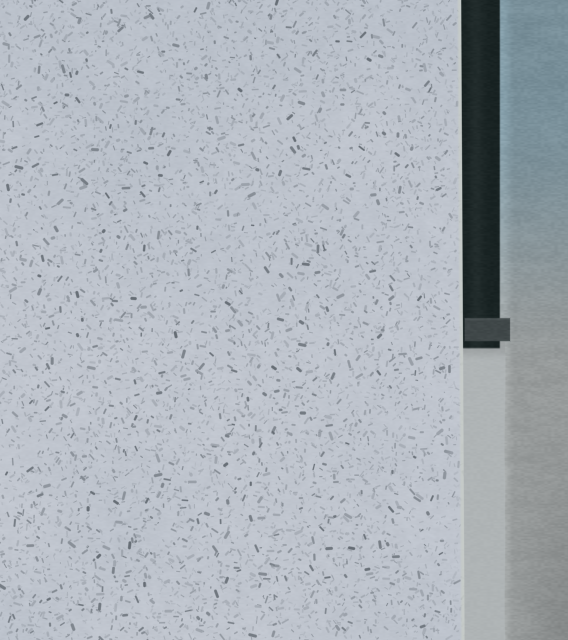
Give the GLSL for this texture, as a WebGL 1 fragment shader.

```glsl
precision highp float;
uniform vec2 u_resolution;

// Layout, in fractions of the canvas
const float ASPECT = 0.887;
const float EDGE_TOP = 0.812;
const float EDGE_BOTTOM = 0.818;
const float POST_RIGHT = 0.880;
const float POST_BASE = 0.456;
const float STRIP_RIGHT = 0.889;
const vec2 CLAMP_MIN = vec2(0.818, 0.467);
const vec2 CLAMP_MAX = vec2(0.898, 0.503);

// Colours
const vec3 PANEL_COOL = vec3(0.715, 0.745, 0.785);
const vec3 PANEL_PALE = vec3(0.760, 0.780, 0.815);
const vec3 FLECK = vec3(0.36, 0.39, 0.42);
const vec3 RIM = vec3(0.78, 0.80, 0.78);
const vec3 POST = vec3(0.095, 0.135, 0.135);
const vec3 CLAMP = vec3(0.25, 0.28, 0.285);
const vec3 STRIP = vec3(0.685, 0.705, 0.710);
const vec3 WALL_TOP = vec3(0.47, 0.56, 0.60);
const vec3 WALL_LOW = vec3(0.59, 0.605, 0.605);

// Fleck layers
const float FLECK_CELLS = 52.0;
const float FLECK_AMOUNT = 0.60;

float hash(vec2 p) {
  vec3 q = fract(vec3(p.xyx) * 0.1031);
  q += dot(q, q.yzx + 33.33);
  return fract((q.x + q.y) * q.z);
}

float noise(vec2 p) {
  vec2 i = floor(p);
  vec2 f = fract(p);
  f = f * f * (3.0 - 2.0 * f);
  return mix(mix(hash(i), hash(i + vec2(1.0, 0.0)), f.x),
             mix(hash(i + vec2(0.0, 1.0)), hash(i + 1.0), f.x), f.y);
}

float fbm(vec2 p) {
  float sum = 0.0;
  float amp = 0.5;
  for (int i = 0; i < 4; i++) {
    sum += amp * noise(p);
    p = p * 2.03 + 17.1;
    amp *= 0.5;
  }
  return sum;
}

// Smooth step below a limit
float below(float x, float limit, float soft) {
  return 1.0 - smoothstep(limit - soft, limit + soft, x);
}

float box(vec2 p, vec2 lo, vec2 hi, float soft) {
  vec2 d = abs(p - 0.5 * (lo + hi)) - 0.5 * (hi - lo);
  return below(max(d.x, d.y), 0.0, soft);
}

// Short strokes scattered one per cell, with random turn, size and strength
float flecks(vec2 p, float cells, float seed) {
  vec2 g = p * cells;
  vec2 base = floor(g);
  float soft = max(0.06, 0.8 * cells / u_resolution.y);
  float ink = 0.0;
  for (int j = -1; j <= 1; j++) {
    for (int i = -1; i <= 1; i++) {
      vec2 cell = base + vec2(float(i), float(j));
      vec2 id = cell + seed;
      vec2 d = g - cell - vec2(hash(id), hash(id + 41.7));
      float turn = (hash(id + 83.1) - 0.5) * 3.1416;
      float c = cos(turn);
      float s = sin(turn);
      d = vec2(c * d.x + s * d.y, c * d.y - s * d.x);
      float size = hash(id + 12.9);
      d.x -= clamp(d.x, -0.04 - 0.22 * size, 0.04 + 0.22 * size);
      float width = mix(0.05, 0.13, hash(id + 61.3));
      float density = FLECK_AMOUNT + 0.5 * (noise(cell * 0.23 + seed) - 0.5);
      float strength = step(hash(id + 29.5), density);
      strength *= 0.22 + 0.68 * pow(hash(id + 7.7), 2.5);
      ink = max(ink, strength * below(length(d), width, soft));
    }
  }
  return ink;
}

void main() {
  vec2 uv = gl_FragCoord.xy / u_resolution;
  vec2 p = uv * vec2(ASPECT, 1.0);
  float aa = 0.9 / u_resolution.y;
  float grain = noise(p * vec2(190.0, 420.0)) - 0.5;
  float edge = mix(EDGE_BOTTOM, EDGE_TOP, uv.y);

  // Rough wall, bluish above and grey below
  vec3 col = mix(WALL_LOW, WALL_TOP, smoothstep(0.40, 0.85, uv.y));
  col *= 1.0 - 0.12 * below(uv.y, 0.18, 0.25) * smoothstep(0.9, 1.0, uv.x);
  col += 0.045 * grain + 0.05 * (fbm(p * vec2(22.0, 60.0)) - 0.47);
  col *= 1.0 + 0.12 * below(uv.x, 0.895, 0.012);

  // Pale strip under the post
  float stripEdge = STRIP_RIGHT + 0.002 * (noise(vec2(uv.y * 30.0, 3.0)) - 0.5);
  vec3 strip = STRIP + 0.02 * grain;
  strip *= 1.0 - 0.10 * smoothstep(POST_BASE - 0.02, POST_BASE, uv.y);
  col = mix(col, strip, below(uv.x, stripEdge, 0.0015) * below(uv.y, POST_BASE + 0.01, aa));

  // Dark post with a faint lengthwise sheen
  float across = (uv.x - edge) / (POST_RIGHT - edge);
  vec3 post = POST + 0.035 * exp(-pow((across - 0.38) * 5.0, 2.0)) + 0.025 * grain;
  col = mix(col, post, below(uv.x, POST_RIGHT, 0.002) * smoothstep(POST_BASE - 0.002, POST_BASE + 0.002, uv.y));

  // Clamp around the foot of the post
  vec3 band = CLAMP + 0.03 * grain + 0.04 * smoothstep(0.498, 0.502, uv.y);
  col = mix(col, band, box(uv, CLAMP_MIN, CLAMP_MAX, 0.0015));

  // Speckled panel
  float cloud = fbm(p * 5.0);
  float shade = 0.72 + 0.9 * (cloud - 0.47) - 0.25 * smoothstep(0.5, 1.0, uv.y);
  vec3 panel = mix(PANEL_COOL, PANEL_PALE, clamp(shade, 0.0, 1.0));
  panel += 0.018 * grain + 0.03 * (fbm(p * 70.0) - 0.47);
  float ink = max(flecks(p, FLECK_CELLS, 5.0), 0.8 * flecks(p + 0.37, FLECK_CELLS * 1.45, 131.0));
  ink = max(ink, 0.55 * flecks(p + 0.71, FLECK_CELLS * 1.9, 277.0));
  panel = mix(panel, FLECK, ink * (1.0 - 0.5 * smoothstep(0.77, 0.81, uv.x)));
  panel = mix(panel, RIM, 0.8 * smoothstep(edge - 0.009, edge - 0.003, uv.x));
  col = mix(col, panel, below(uv.x, edge, aa));

  gl_FragColor = vec4(clamp(col, 0.0, 1.0), 1.0);
}
```
